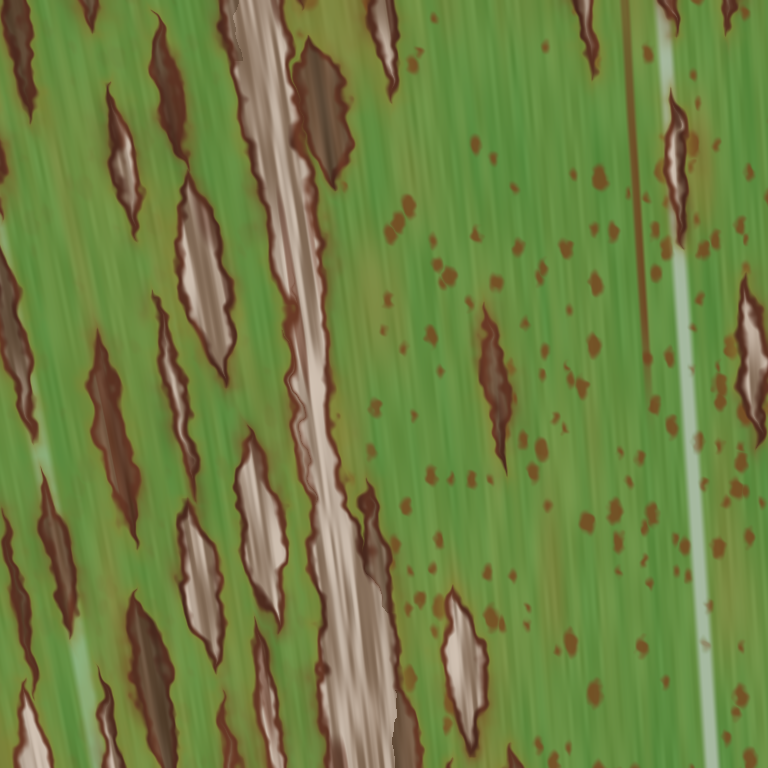
This texture is drawn by a Shadertoy shader. Its source:

```glsl
float hash(vec2 p) {
    p = fract(p * vec2(0.1031, 0.1137) + 0.37);
    p += dot(p, p.yx + 33.33);
    return fract((p.x + p.y) * p.x * 7.31);
}

float noise(vec2 p) {
    vec2 i = floor(p), f = fract(p);
    f = f * f * (3.0 - 2.0 * f);
    return mix(mix(hash(i), hash(i + vec2(1, 0)), f.x),
               mix(hash(i + vec2(0, 1)), hash(i + vec2(1, 1)), f.x), f.y);
}

// Tapered spindle, pointed at both ends along y
float spindle(vec2 p, float halfWidth, float halfLength) {
    float t = p.y / halfLength;
    float taper = 1.0 - t * t;
    return abs(p.x) - halfWidth * taper + 0.03 * max(-taper, 0.0);
}

// Scattered lesions: x is distance, y is how bleached the core is
vec2 lesions(vec2 q) {
    vec2 nearest = vec2(1.0, 0.0);
    vec2 cellSize = vec2(0.085, 0.28);
    float column = floor(q.x / cellSize.x);
    for (int i = -1; i <= 1; i++) {
        float c = column + float(i);
        float shift = hash(vec2(c, 71.0));
        float row = floor(q.y / cellSize.y + shift);
        for (int j = -1; j <= 1; j++) {
            vec2 id = vec2(c, row + float(j)) + 20.0;
            float crowding = mix(0.86, 0.30, smoothstep(0.36, 0.54, c * cellSize.x));
            if (hash(id + 5.0) > crowding) continue;
            vec2 jitter = vec2(hash(id + 11.0), hash(id + 23.0)) - 0.5;
            vec2 center = vec2(c + 0.5, row + float(j) + 0.5 - shift) * cellSize;
            center += jitter * vec2(0.03, 0.08);
            float size = hash(id + 37.0);
            float d = spindle(q - center, mix(0.011, 0.037, size),
                              mix(0.10, 0.15, hash(id + 43.0)));
            if (d < nearest.x) nearest = vec2(d, hash(id + 59.0));
        }
    }
    return nearest;
}

// Small rust freckles, returned as coverage
float freckles(vec2 q) {
    float cover = 0.0;
    vec2 cellSize = vec2(0.028, 0.040);
    vec2 base = floor(q / cellSize);
    for (int i = -1; i <= 1; i++)
    for (int j = -1; j <= 1; j++) {
        vec2 id = base + vec2(i, j) + 90.0;
        vec2 center = base + vec2(i, j) + vec2(hash(id), hash(id + 17.0));
        vec2 p = q - center * cellSize;
        float radius = mix(0.003, 0.010, pow(hash(id + 31.0), 2.0));
        float d = length(p * vec2(1.0, 0.6)) - radius;
        float present = step(hash(id + 47.0), 0.12 + 0.55 * noise(id * 0.22));
        cover = max(cover, present * smoothstep(0.004, -0.003, d));
    }
    return cover;
}

void mainImage(out vec4 fragColor, in vec2 fragCoord) {
    vec2 uv = fragCoord / iResolution.xy;

    // Leaf coordinates: fibres lean more on the left side
    float lean = mix(0.20, 0.065, smoothstep(0.0, 0.9, uv.x));
    vec2 q = vec2(uv.x + lean * (uv.y - 0.5), uv.y);
    float fibre = noise(q * vec2(85.0, 5.0));
    float fineFibre = noise(q * vec2(190.0, 14.0));
    float mottle = noise(q * vec2(14.0, 5.0) + 7.0);

    // Green blade with yellowed streaks
    vec3 color = mix(vec3(0.33, 0.54, 0.24), vec3(0.46, 0.57, 0.27),
                     0.55 * fibre + 0.45 * mottle);
    float yellowing = smoothstep(0.52, 0.90, 0.5 * noise(q * vec2(30.0, 4.0)) + 0.5 * mottle);
    color = mix(color, vec3(0.52, 0.51, 0.24), 0.7 * yellowing);
    color += 0.06 * (fineFibre - 0.5);

    // Rust freckles, mostly on the right side
    float rustZone = smoothstep(0.36, 0.52, q.x);
    float rust = freckles(q + 0.006 * (noise(q * 120.0) - 0.5)) * mix(0.08, 0.85, rustZone);
    color = mix(color, vec3(0.46, 0.28, 0.13), rust);

    // Pale veins, with a rusty line beside the right one
    float leftVein = smoothstep(0.017, 0.006, abs(q.x - 0.035));
    float rightVein = smoothstep(0.014, 0.004, abs(q.x - 0.895));
    float rustLine = smoothstep(0.008, 0.002, abs(q.x - 0.842 - 0.006 * mottle));
    color = mix(color, vec3(0.43, 0.25, 0.13),
                rustLine * smoothstep(0.42, 0.60, uv.y) * (0.5 + 0.4 * fibre));
    color = mix(color, vec3(0.56, 0.71, 0.52), 0.9 * leftVein);
    color = mix(color, vec3(0.66, 0.73, 0.64), rightVein * (0.95 - 0.5 * rust));

    // Ragged lesions and the long torn streak
    vec2 ragged = q;
    ragged.x += 0.016 * (noise(q * vec2(45.0, 32.0)) - 0.5)
              + 0.007 * (noise(q * vec2(110.0, 85.0)) - 0.5);
    vec2 lesion = lesions(ragged);
    float streakWidth = mix(0.060, 0.025, smoothstep(0.10, 0.42, uv.y))
                      + 0.012 * smoothstep(0.55, 0.95, uv.y);
    float streak = abs(ragged.x - 0.415 - 0.02 * (noise(vec2(uv.y * 6.0, 3.0)) - 0.5)) - streakWidth;
    if (streak < lesion.x) lesion = vec2(streak, 0.9);

    // Yellow and rusty halo around dead tissue
    float halo = exp(-max(lesion.x, 0.0) / 0.011);
    vec3 haloColor = mix(vec3(0.54, 0.50, 0.20), vec3(0.47, 0.29, 0.14),
                         smoothstep(0.45, 0.8, noise(q * vec2(30.0, 11.0) + 40.0)));
    color = mix(color, haloColor, 0.65 * halo);

    // Dark rim, then a brown or bleached core
    float depth = -lesion.x;
    vec3 rim = mix(vec3(0.27, 0.15, 0.11), vec3(0.42, 0.23, 0.15), fibre);
    vec3 brown = mix(vec3(0.30, 0.23, 0.16), vec3(0.48, 0.37, 0.28), fibre);
    vec3 bleached = mix(vec3(0.53, 0.44, 0.36), vec3(0.77, 0.71, 0.65),
                        smoothstep(0.2, 0.75, 0.6 * fibre + 0.4 * fineFibre));
    vec3 core = mix(brown, bleached, smoothstep(0.30, 0.50, lesion.y));
    core = mix(core, rim, 0.6 * smoothstep(0.70, 0.85, noise(q * vec2(60.0, 7.0) + 13.0)));
    core += 0.10 * (fineFibre - 0.5);
    vec3 dead = mix(rim, core, smoothstep(0.004, 0.013, depth));
    color = mix(color, dead, smoothstep(-0.003, 0.003, depth));

    fragColor = vec4(clamp(color, 0.0, 1.0), 1.0);
}
```
